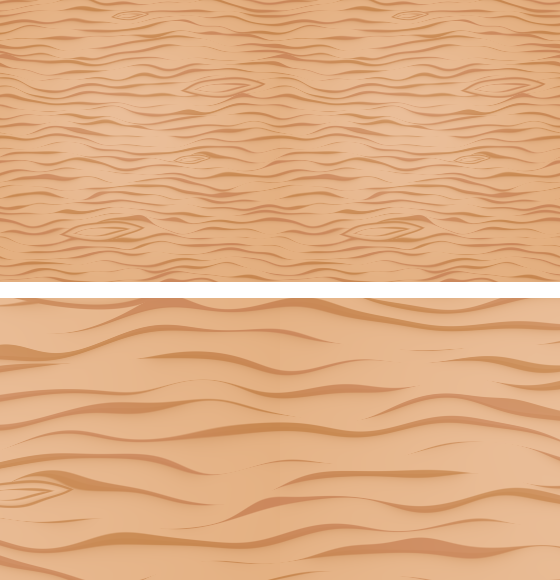
Top: the whole. Bottom: its middle third, enlarged.
This texture is drawn by a Shadertoy shader. Its source:

```glsl
// Pale wood board, two square tiles wide: wavy grain strokes in warped rows,
// each a tapering stroke with a soft shade below, parting around almond knots.
// Layered sines with whole frequencies keep every tile seamless in x.

const float TAU = 6.2831853;
const float ROWS = 35.0;
const int KNOTS = 4;

const vec3 WOOD_EDGE = vec3(0.892, 0.688, 0.502);
const vec3 WOOD_GLOW = vec3(0.918, 0.745, 0.600);
const vec3 GRAIN_TAN = vec3(0.775, 0.520, 0.295);
const vec3 GRAIN_RED = vec3(0.790, 0.520, 0.350);
const vec3 SHADE = vec3(0.825, 0.605, 0.410);

float hash(float n, float seed) {
    return fract(sin(n * 12.9898 + seed * 78.233) * 4375.85);
}

// Sine along the tile with a whole frequency and a random phase
float wave(float x, float freq, float phase) {
    return sin(TAU * (x * freq + phase));
}

// Knot as centre (xy) and half size (zw)
vec4 knotShape(int index) {
    float i = float(index);
    float halfWidth = mix(0.145, 0.065, mod(i, 2.0));
    vec2 centre = vec2(0.58 + 0.24 * sin(1.6 * i - 1.15), 0.18 + 0.255 * i);
    return vec4(centre, halfWidth, halfWidth * 0.22);
}

// Offset from a knot in units of its half size, wrapped in x and tilted
vec2 knotOffset(vec2 p, vec4 knot) {
    float dx = fract(p.x - knot.x + 0.5) - 0.5;
    float dy = p.y - knot.y - 0.08 * dx;
    return vec2(dx, dy) / knot.zw;
}

// Slow undulation shared by neighbouring rows
float undulate(vec2 p) {
    return 0.011 * wave(p.x, 1.0, p.y * 1.3)
         + 0.008 * wave(p.x, 2.0, 0.3 - p.y * 2.1)
         + 0.004 * wave(p.x, 4.0, p.y * 3.7)
         + 0.002 * wave(p.x, 7.0, 0.6 - p.y * 6.0);
}

// Push the rows apart around a knot
float partRows(vec2 p, vec4 knot) {
    vec2 q = knotOffset(p, knot);
    float reach = exp(-q.y * q.y / 3.2 - q.x * q.x);
    return -0.9 * reach * q.y * knot.w;
}

// One grain stroke: x = solid stroke, y = soft shade below it
vec2 grainStroke(float x, float v, float row, float blur) {
    float h1 = hash(row, 1.0), h2 = hash(row, 2.0), h3 = hash(row, 3.0);
    float bend = 0.25 * wave(x, 1.0 + floor(3.0 * h1), h2)
               + 0.12 * wave(x, 4.0 + floor(3.0 * h2), h3);
    float halfThick = 0.070 + 0.095 * wave(x, 1.0 + floor(3.0 * h3), h1)
                    + 0.040 * wave(x, 4.0 + floor(4.0 * h1), h3);
    // Rare hump with a flat underside
    float hump = pow(0.5 + 0.5 * wave(x, 1.0, h3 + h2), 70.0);
    hump *= 0.42 * step(0.55, hash(row, 4.0));

    float d = v - row - 0.5 - bend;
    float outside = max(d - halfThick - hump, -d - halfThick);
    float solid = smoothstep(blur, -blur, outside);
    float presence = smoothstep(-0.03, 0.09, halfThick);
    float below = smoothstep(blur, -blur, d);
    float shade = presence * below * exp(-max(-d - halfThick, 0.0) / 0.20);
    return vec2(solid, shade);
}

// Stroke along one level of the knot's almond field
float ring(float field, float level, float width, float blur) {
    return smoothstep(width + blur, width - blur, abs(field - level));
}

void mainImage(out vec4 fragColor, in vec2 fragCoord) {
    vec2 uv = fragCoord / iResolution.xy;
    vec2 p = vec2(fract(uv.x * 2.0), uv.y);
    float pixel = 1.0 / iResolution.y;

    // Warped row coordinate
    float y = p.y + undulate(p);
    for (int i = 0; i < KNOTS; i++) y += partRows(p, knotShape(i));
    float v = y * ROWS;

    // Grain: nearby rows may bend into this one
    vec2 grain = vec2(0.0);
    for (int k = -1; k <= 1; k++) {
        grain = max(grain, grainStroke(p.x, v, floor(v) + float(k), 0.8 * pixel * ROWS));
    }

    // Knots cover the grain with their own rings
    for (int i = 0; i < KNOTS; i++) {
        vec4 knot = knotShape(i);
        vec2 q = knotOffset(p, knot);
        float field = abs(q.y) + q.x * q.x + 0.07 * sin(q.x * 5.0 + q.y * 2.0);
        float blur = 0.8 * pixel / knot.w;
        float inside = smoothstep(1.0 + blur, 1.0 - blur, field);
        float rings = max(ring(field, 1.0, 0.10, blur),
                          ring(field, 0.42, 0.05 + 0.05 * sin(q.x * 4.0), blur));
        float rim = 0.6 * smoothstep(0.55, 1.0, field);
        grain = mix(grain, vec2(0.0, rim), inside);
        grain.x = max(grain.x, rings);
    }

    // Colour: pale glow in the middle of each tile, softer strokes there
    float glow = smoothstep(0.68, 0.05, length(p - vec2(0.46, 0.54)));
    vec3 wood = mix(WOOD_EDGE, WOOD_GLOW, glow);
    float redness = 0.5 + 0.5 * wave(p.x, 2.0, y * 5.3);
    vec3 stroke = mix(GRAIN_TAN, GRAIN_RED, redness);
    vec3 color = mix(wood, SHADE, grain.y * mix(0.75, 0.55, glow));
    color = mix(color, stroke, grain.x * mix(0.95, 0.68, glow));
    fragColor = vec4(color, 1.0);
}
```
